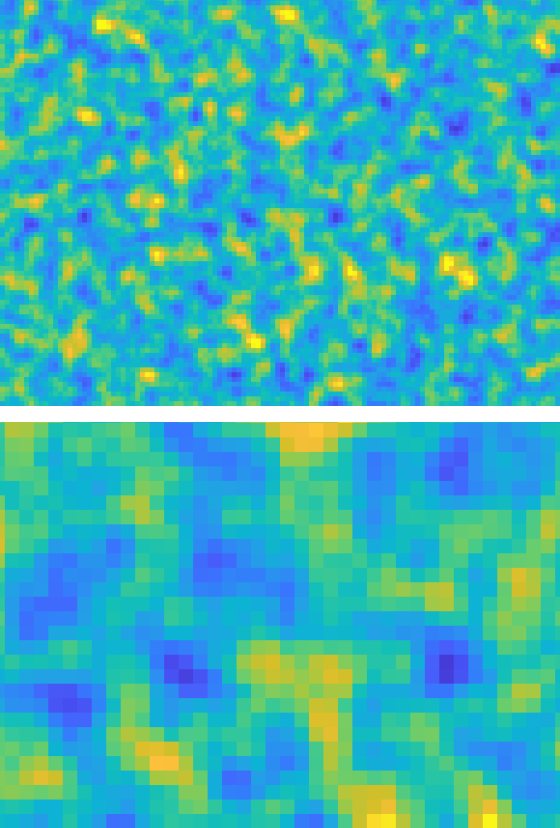
Top: the whole. Bottom: its middle third, enlarged.
Reproduce this texture procedurally as a Shadertoy shader.

```glsl
// Mosaic of square cells showing smoothed random noise in a blue-teal-yellow heat map.

#define COLUMNS 116.0   // cells across the canvas
#define BLUR 1.22       // smoothing radius, in cells
#define REACH 3         // half width of the smoothing window, in cells
#define GRAIN 0.4       // extra weight of each cell's own random value
#define MEAN 0.55       // average position on the colour ramp
#define SPREAD 0.157    // standard deviation on the colour ramp
#define SEED 17

const int LAST = 14;
const vec3 RAMP[15] = vec3[15](
    vec3(.242, .150, .660), vec3(.268, .220, .815), vec3(.281, .293, .938),
    vec3(.276, .379, .984), vec3(.212, .468, .991), vec3(.172, .560, .944),
    vec3(.130, .638, .892), vec3(.050, .701, .828), vec3(.080, .751, .712),
    vec3(.222, .785, .586), vec3(.410, .803, .427), vec3(.635, .786, .270),
    vec3(.835, .747, .158), vec3(.994, .750, .229), vec3(.977, .984, .081));

// Integer hash of a cell, 0 to 1
float hash(ivec2 cell) {
    uvec2 q = uvec2(cell + 1000 + SEED) * uvec2(1597334673u, 3812015801u);
    uint h = (q.x ^ q.y) * 1597334673u;
    h = (h ^ (h >> 15)) * 2246822519u;
    h = (h ^ (h >> 13)) * 3266489917u;
    h ^= h >> 16;
    return float(h >> 8) / 16777216.0;
}

// Gaussian-smoothed white noise, scaled to zero mean and unit deviation
float smoothNoise(ivec2 cell) {
    float sum = 0.0, power = 0.0;
    for (int y = -REACH; y <= REACH; y++)
    for (int x = -REACH; x <= REACH; x++) {
        float weight = exp(-float(x * x + y * y) / (2.0 * BLUR * BLUR));
        if (x == 0 && y == 0) weight += GRAIN;
        sum += weight * (hash(cell + ivec2(x, y)) - 0.5);
        power += weight * weight;
    }
    return sum * sqrt(12.0 / power);
}

vec3 heatColour(float level) {
    float position = clamp(level, 0.0, 1.0) * float(LAST);
    int low = min(int(position), LAST - 1);
    return mix(RAMP[low], RAMP[low + 1], position - float(low));
}

void mainImage(out vec4 fragColor, in vec2 fragCoord) {
    float pixel = COLUMNS / iResolution.x;
    vec2 p = fragCoord * pixel - 0.5;
    ivec2 corner = ivec2(floor(p));

    // Blend neighbouring cells only within one pixel of their shared edge
    vec2 edge = clamp((fract(p) - 0.5) / pixel + 0.5, 0.0, 1.0);
    vec3 colour = vec3(0.0);
    for (int i = 0; i < 4; i++) {
        ivec2 side = ivec2(i & 1, i >> 1);
        vec2 share = mix(1.0 - edge, edge, vec2(side));
        float cover = share.x * share.y;
        if (cover > 0.001)
            colour += cover * heatColour(MEAN + SPREAD * smoothNoise(corner + side));
    }
    fragColor = vec4(colour, 1.0);
}
```
